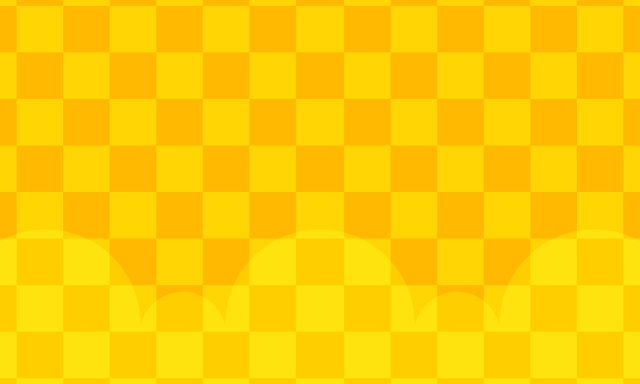
Write a WebGL 2 fragment shader that draws this pattern.

```glsl
#version 300 es
precision highp float;
// A yellow and orange checkerboard with a pale bank of round clouds along the foot.
// Squares come from signed stripe distances; clouds are a repeated union of
// a large circle, a small circle and a flat base. One unit is one square.
uniform vec2 u_resolution;
out vec4 outColor;

const float ROWS = 8.25;              // squares in the canvas height
const float CENTRE_HALF_WIDTH = 0.518; // the middle column is slightly wider
const float ROW_OFFSET = 0.125;

const float CLOUD_PERIOD = 5.893;
const float CLOUD_BASE = 1.286;
const float BIG_RADIUS = 2.036;
const float SMALL_RADIUS = 0.93;
const float SMALL_HEIGHT = 1.052;

const vec3 YELLOW = vec3(1.0, 0.835, 0.012);
const vec3 ORANGE = vec3(1.0, 0.725, 0.0);
const vec3 CLOUD_YELLOW = vec3(1.0, 0.89, 0.055);
const vec3 CLOUD_ORANGE = vec3(1.0, 0.808, 0.0);

// +1 on even unit stripes, -1 on odd ones, with smoothed edges
float stripeSign(float t, float pixel) {
  float d = abs(mod(t - 0.5, 2.0) - 1.0) - 0.5;
  return clamp(2.0 * d / pixel, -1.0, 1.0);
}

// Coverage of the orange squares, mirrored about x = 0
float checker(vec2 p, float pixel) {
  float column = stripeSign(abs(p.x) - CENTRE_HALF_WIDTH + 1.0, pixel);
  float row = stripeSign(p.y - ROW_OFFSET, pixel);
  return 0.5 + 0.5 * column * row;
}

float circle(vec2 p, vec2 centre, float radius) {
  return length(p - centre) - radius;
}

// Signed distance to the cloud bank
float cloudBank(vec2 p) {
  float halfPeriod = 0.5 * CLOUD_PERIOD;
  vec2 q = vec2(abs(mod(p.x + halfPeriod, CLOUD_PERIOD) - halfPeriod), p.y);
  float big = circle(q, vec2(0.0, CLOUD_BASE), BIG_RADIUS);
  float small = circle(q, vec2(halfPeriod, SMALL_HEIGHT), SMALL_RADIUS);
  return min(min(big, small), q.y - CLOUD_BASE);
}

void main() {
  // Square units, centred across, rising from the bottom edge
  float pixel = ROWS / u_resolution.y;
  vec2 p = (gl_FragCoord.xy - vec2(0.5 * u_resolution.x, 0.0)) * pixel;

  float orange = checker(p, pixel);
  float cloud = clamp(0.5 - cloudBank(p) / pixel, 0.0, 1.0);

  vec3 background = mix(YELLOW, ORANGE, orange);
  vec3 cloudColor = mix(CLOUD_YELLOW, CLOUD_ORANGE, orange);
  outColor = vec4(mix(background, cloudColor, cloud), 1.0);
}
```
